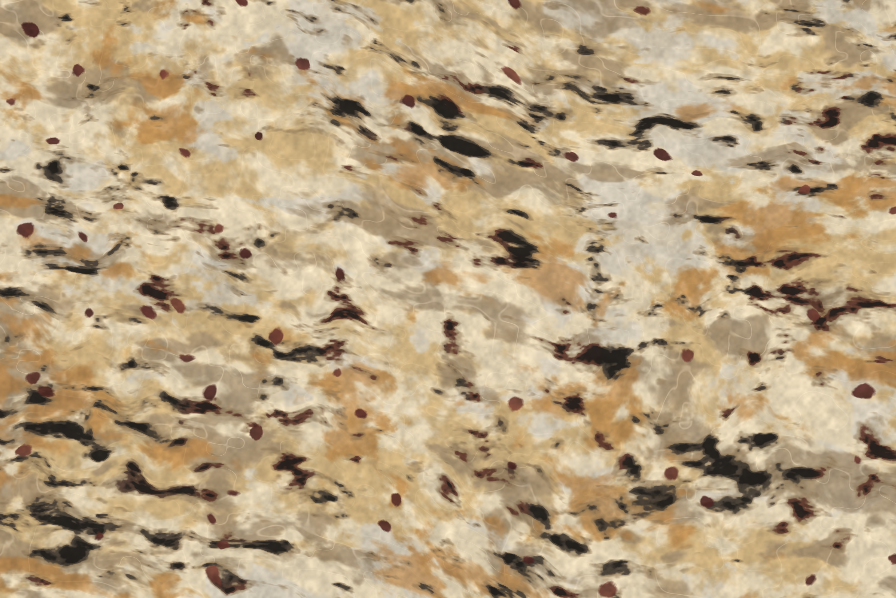
This texture is drawn by a WebGL 1 fragment shader. Its source:

```glsl
precision highp float;
// Polished cream granite with smoky veins, black mica flecks and garnets.
uniform vec2 u_resolution;

float hash(vec2 p) {
  vec3 q = fract(p.xyx * 0.1031);
  q += dot(q, q.yzx + 33.33);
  return fract((q.x + q.y) * q.z);
}

float noise(vec2 p) {
  vec2 cell = floor(p), f = fract(p);
  f = f * f * (3.0 - 2.0 * f);
  return mix(mix(hash(cell), hash(cell + vec2(1, 0)), f.x),
             mix(hash(cell + vec2(0, 1)), hash(cell + vec2(1, 1)), f.x), f.y);
}

float fbm(vec2 p) {
  float sum = 0.0, weight = 0.533;
  for (int i = 0; i < 4; i++) {
    sum += weight * noise(p);
    p = p * 2.03 + 17.3;
    weight *= 0.5;
  }
  return sum;
}

// Bends the plane so that grains follow a gently tilted, wavy flow.
vec2 flow(vec2 p) {
  vec2 bend = vec2(noise(p * 2.3 + 5.0), noise(p * 2.0 + 31.0)) - 0.5;
  vec2 ripple = vec2(noise(p * 17.0 + 61.0), noise(p * 19.0 + 83.0)) - 0.5;
  return vec2(p.x, p.y + 0.13 * p.x) + 0.13 * bend + 0.022 * ripple;
}

// Scattered rounded crystals: x is coverage, y is a shade per crystal.
vec2 garnets(vec2 p) {
  vec2 grid = p / 0.085, result = vec2(0.0);
  float ragged = 0.11 * (fbm(p * 75.0) - 0.5);
  for (int j = -1; j <= 1; j++) {
    for (int i = -1; i <= 1; i++) {
      vec2 cell = floor(grid) + vec2(i, j);
      vec2 center = cell + vec2(hash(cell + 7.0), hash(cell + 19.0));
      float present = step(0.76, hash(cell + 43.0));
      float radius = mix(0.06, 0.14, hash(cell + 71.0));
      float dist = length((grid - center) * vec2(0.85, 1.0)) + ragged - radius;
      float cover = present * (1.0 - smoothstep(-0.025, 0.025, dist));
      if (cover > result.x) result = vec2(cover, hash(cell + 97.0));
    }
  }
  return result;
}

void main() {
  vec2 p = gl_FragCoord.xy / u_resolution.y + 3.0;
  vec2 q = flow(p);
  float grain = fbm(p * 48.0);
  float crystal = fbm(q * vec2(30.0, 42.0) + 11.0);

  // Cream and honey feldspar
  float honey = 0.55 * fbm(q * vec2(6.0, 11.0)) + 0.45 * crystal;
  vec3 color = mix(vec3(0.88, 0.82, 0.70), vec3(0.79, 0.68, 0.49),
                   smoothstep(0.43, 0.61, honey));

  // Milky quartz
  float milk = fbm(q * vec2(9.0, 15.0) + 40.0) + 0.25 * (grain - 0.5);
  color = mix(color, vec3(0.79, 0.76, 0.70), 0.8 * smoothstep(0.57, 0.67, milk));

  // Smoky quartz with fine fracture lines
  float smoke = fbm(q * vec2(8.0, 17.0) + 70.0) + 0.3 * (crystal - 0.5);
  float smoky = smoothstep(0.55, 0.68, smoke);
  color = mix(color, vec3(0.61, 0.53, 0.42), 0.78 * smoky);
  float fracture = 1.0 - smoothstep(0.0, 0.05, abs(noise(q * vec2(34.0, 48.0)) - 0.5));
  color += (0.025 + 0.06 * smoky) * fracture;

  // Rust stains
  float rust = fbm(q * vec2(7.0, 13.0) + 120.0) + 0.4 * (crystal - 0.5);
  color = mix(color, vec3(0.69, 0.47, 0.23), 0.6 * smoothstep(0.61, 0.76, rust));

  // Mica strokes: brown halo, dark body, black core
  float cluster = fbm(q * vec2(4.0, 8.0) + 160.0) - 0.5;
  float mica = fbm(q * vec2(17.0, 40.0) + 200.0) + 0.42 * cluster
             + 0.22 * (grain - 0.5) + 0.12 * (smoke - 0.5);
  color = mix(color, vec3(0.52, 0.43, 0.31), 0.6 * smoothstep(0.57, 0.68, mica));
  vec3 micaTint = mix(vec3(0.25, 0.22, 0.19), vec3(0.35, 0.20, 0.16),
                      smoothstep(0.52, 0.64, noise(q * 9.0 + 240.0)));
  color = mix(color, micaTint, 0.88 * smoothstep(0.665, 0.725, mica));
  color = mix(color, vec3(0.12, 0.11, 0.10), 0.85 * smoothstep(0.73, 0.80, mica));

  // Garnets
  vec2 garnet = garnets(q);
  vec3 garnetTint = mix(vec3(0.29, 0.14, 0.13), vec3(0.45, 0.25, 0.20), garnet.y);
  color = mix(color, garnetTint * (0.6 + 0.8 * crystal), 0.9 * garnet.x);

  // Fine sparkle of the polished grains
  float speck = noise(p * 150.0) - 0.5;
  color *= 1.0 + 0.24 * (grain - 0.5) + 0.09 * speck;
  gl_FragColor = vec4(clamp(color, 0.0, 1.0), 1.0);
}
```
